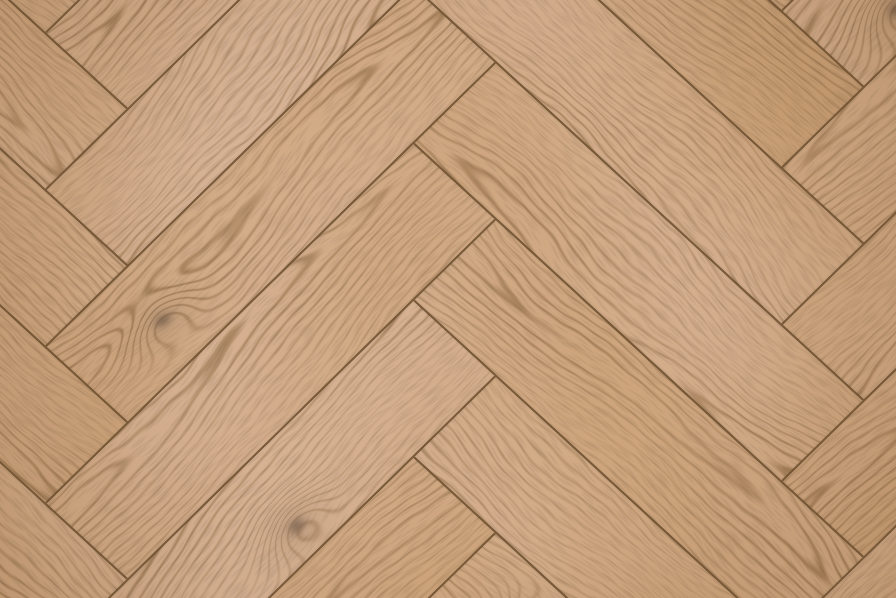
This texture is drawn by a WebGL 1 fragment shader. Its source:

```glsl
precision highp float;
// Herringbone floor of pale oak planks with cathedral grain, knots and thin dark joints.
uniform vec2 u_resolution;

const float PLANK = 4.46; // length of a plank in plank widths

float hash(vec2 p) {
  return fract(sin(dot(p, vec2(127.1, 311.7))) * 43758.545);
}

// Distance to the nearest scattered point.
float cellular(vec2 p) {
  vec2 cell = floor(p);
  float nearest = 2.0;
  for (int y = -1; y <= 1; y++) {
    for (int x = -1; x <= 1; x++) {
      vec2 c = cell + vec2(float(x), float(y));
      vec2 point = c + vec2(hash(c), hash(c + 37.2));
      nearest = min(nearest, length(p - point));
    }
  }
  return nearest;
}

// q.x runs along the plank, q.y across it; seed differs for every plank.
vec3 oak(vec2 q, vec2 seed) {
  float tone = hash(seed);
  float a = 6.283 * hash(seed + 3.1);
  float b = 6.283 * hash(seed + 7.7);

  // Layered sines bend the grain.
  float bend = 0.08 * sin(1.3 * q.x + 1.5 * q.y + a)
             + 0.025 * sin(3.1 * q.x - 4.0 * q.y + b)
             + 0.008 * sin(7.0 * q.x + 9.0 * q.y + a + b)
             + 0.003 * sin(17.0 * q.x - 15.0 * q.y + b);

  // Growth rings cut lengthwise form nested arches.
  float heart = q.y - mix(-0.2, 1.2, hash(seed + 11.3)) + bend;
  float taper = (hash(seed + 5.9) < 0.5 ? -1.0 : 1.0) * mix(0.04, 0.10, tone);
  float rings = 14.0 * (sqrt(heart * heart + 0.008) + taper * q.x + 0.25 * bend);

  // Some planks have a knot that pushes the rings aside.
  float hasKnot = step(0.58, hash(seed + 17.0));
  vec2 k = q - vec2(mix(0.4, PLANK - 0.4, hash(seed + 19.4)), mix(0.25, 0.75, hash(seed + 23.8)));
  k.y = k.y * 1.5 + 0.6 * bend;
  float knot = hasKnot * exp(-8.0 * dot(k, k));
  float core = hasKnot * exp(-130.0 * dot(k, k));
  rings += 5.0 * knot;

  float ring = pow(0.5 + 0.5 * sin(6.283 * rings), 5.0);
  float strength = 0.30 + 0.38 * exp(-9.0 * heart * heart) + 0.2 * knot
                 + 0.14 * sin(1.9 * q.x + 3.0 * q.y + b);
  float pores = 1.0 - smoothstep(0.05, 0.5, cellular(vec2(q.x * 4.0, (q.y + bend) * 38.0) + 20.0 * seed));
  float cloud = 0.5 + 0.25 * sin(1.3 * q.x + a) + 0.25 * sin(2.3 * q.y - 0.8 * q.x + b);

  vec3 wood = mix(vec3(0.795, 0.635, 0.475), vec3(0.84, 0.70, 0.59), 0.5 * tone + 0.5 * cloud);
  wood = mix(wood, vec3(0.56, 0.42, 0.27), 0.75 * strength * ring);
  wood *= 1.0 - 0.06 * pores;
  wood = mix(wood, vec3(0.65, 0.52, 0.40), 0.3 * knot);
  return mix(wood, vec3(0.45, 0.36, 0.29), 0.65 * core);
}

void main() {
  vec2 p = (gl_FragCoord.xy - 0.5 * u_resolution) / u_resolution.y;

  // Slanted axes: x climbs to the right, y climbs to the left.
  vec2 s = (p - vec2(-0.058, 0.261)) / 0.138;
  vec2 uv = vec2(s.y + 0.92 * s.x, s.y - 0.98 * s.x) / 1.9;

  // Find the plank among repeated pairs of rising and falling columns.
  vec2 q = vec2(0.0);
  vec2 seed = vec2(0.0);
  for (int i = -1; i <= 1; i++) {
    float column = float(i);
    vec2 g = uv - column * vec2(PLANK, -PLANK);
    float rise = g.x - floor(g.y) - 1.0 + PLANK;
    float fall = g.y - floor(g.x) + PLANK;
    if (rise >= 0.0 && rise < PLANK) {
      q = vec2(rise, fract(g.y));
      seed = vec2(floor(g.y), 2.0 * column);
    } else if (fall >= 0.0 && fall < PLANK) {
      q = vec2(fall, fract(g.x));
      seed = vec2(floor(g.x), 2.0 * column + 1.0);
    }
  }

  vec3 color = oak(q, seed + 4.3);

  // Warmer, darker light toward the border.
  color *= mix(vec3(1.01), vec3(0.91, 0.88, 0.82), smoothstep(0.35, 1.0, length(p)));

  // Thin joints with a faint bevel.
  float edge = min(min(q.x, PLANK - q.x), min(q.y, 1.0 - q.y));
  float pixel = 5.3 / u_resolution.y;
  color *= 1.0 - 0.06 * (1.0 - smoothstep(0.0, 0.035, edge));
  float joint = 1.0 - smoothstep(0.009 - 0.5 * pixel, 0.009 + 0.5 * pixel, edge);
  color = mix(color, vec3(0.43, 0.31, 0.18), 0.85 * joint);

  gl_FragColor = vec4(color, 1.0);
}
```
